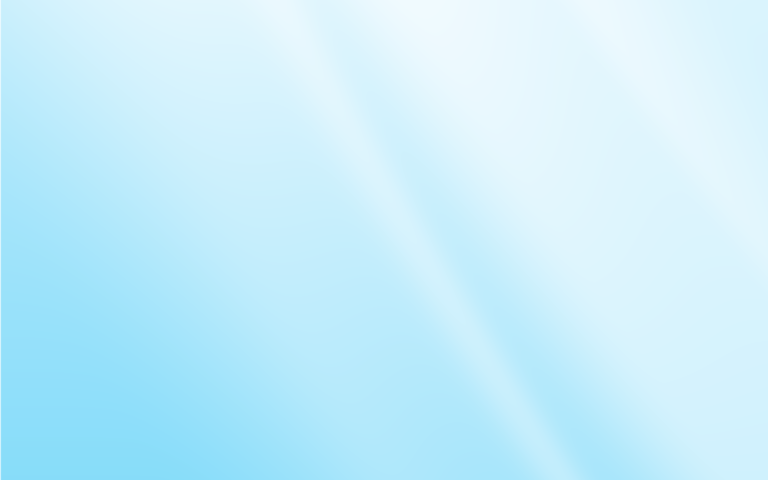
Give the GLSL for this background, as a Shadertoy shader.

```glsl
// Pale blue sky gradient crossed by soft slanted beams of white light.

const vec3 DEEP_SKY = vec3(0.515, 0.86, 0.977);
const vec3 PALE_SKY = vec3(0.94, 0.98, 0.996);
const float DEEP_TONE = 0.51;
const float PALE_TONE = 0.94;
const float MARGIN_STRENGTH = 0.6;

// Bell-shaped glow with a separate width on each side of its crest.
float softBeam(float offset, float leftWidth, float rightWidth) {
    float q = offset / (offset < 0.0 ? leftWidth : rightWidth);
    return exp(-q * q);
}

// Quick rise on the left, long decay on the right.
float sharpBeam(float offset, float rise, float decay) {
    return smoothstep(-rise, 0.0, offset) * exp(-max(offset, 0.0) / decay);
}

// Sky brightness: light at the top right, deep at the bottom left.
float skyTone(float slant, float depth) {
    float top = mix(0.72, 0.885, smoothstep(-0.35, 0.4, slant));
    float bottom = mix(0.525, 0.65, smoothstep(-0.26, 0.26, slant));
    return mix(top, bottom, depth);
}

// Broad sheet of light that dims gently toward its right side.
float sheetTone(float slant, float depth) {
    float sheet = smoothstep(0.63 + 0.03 * depth, 0.87 + 0.08 * depth, slant);
    float dimming = smoothstep(0.85, 1.2, slant);
    return mix(0.06, 0.16, depth) * sheet - 0.045 * (1.0 - depth) * dimming;
}

// Brightness of all light layers at one point.
float lightTone(float slant, float depth) {
    float tone = skyTone(slant, depth) + sheetTone(slant, depth);

    // Faint fold and the narrow central beam
    tone += 0.03 * depth * softBeam(slant - 0.23, 0.12, 0.14);
    float center = slant - 0.58 - 0.014 * depth;
    tone += mix(0.035, 0.105, depth) * softBeam(center, 0.065, 0.05);

    // Shaded lane beside the central beam
    tone -= 0.014 * (1.0 - depth) * softBeam(slant - 0.68, 0.05, 0.07);

    // Right-hand beam, with a cooler corner behind it
    float right = slant - 1.23 - 0.16 * depth;
    tone += 0.03 * sharpBeam(right, 0.09, 0.2);
    tone -= 0.05 * smoothstep(0.0, 0.3, right);
    return tone;
}

void mainImage(out vec4 fragColor, in vec2 fragCoord) {
    vec2 p = fragCoord / iResolution.xy * vec2(1.6, 1.0);

    // Slightly curved diagonal coordinate, measured along the top edge
    float depth = 1.0 - p.y;
    float slant = p.x - 0.52 * depth - 0.06 * depth * depth;

    float tone = lightTone(slant, depth);
    float blend = clamp((tone - DEEP_TONE) / (PALE_TONE - DEEP_TONE), 0.0, 1.0);
    vec3 color = mix(DEEP_SKY, PALE_SKY, blend);

    // Thin pale margin on the left
    float margin = 1.0 - smoothstep(0.0015, 0.0035, p.x);
    color = mix(color, vec3(1.0), MARGIN_STRENGTH * margin);
    fragColor = vec4(color, 1.0);
}
```
